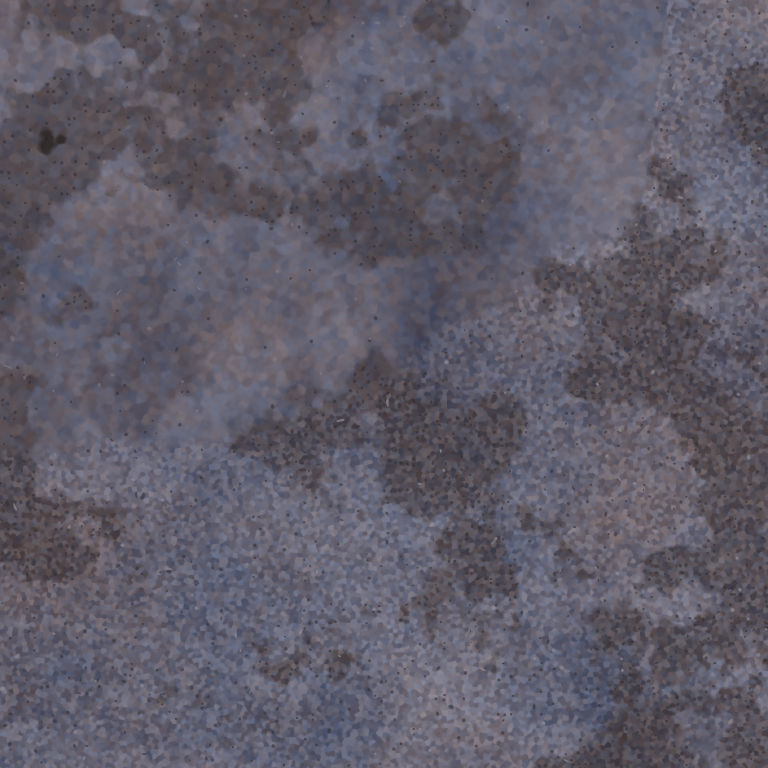
A Shadertoy shader for this texture:

```glsl
const vec3 SLATE = vec3(0.389, 0.377, 0.433);
const vec3 STAIN_BROWN = vec3(0.300, 0.270, 0.290);
const vec3 BLOOM_PALE = vec3(0.465, 0.460, 0.525);
const vec3 PIT_DARK = vec3(0.190, 0.175, 0.190);
const vec3 CHIP_DARK = vec3(0.160, 0.140, 0.130);
const vec3 FLECK_LIGHT = vec3(0.580, 0.560, 0.600);
const vec3 WARM_SHIFT = vec3(1.0, 0.05, -0.9);

const float CLOUD_SCALE = 4.5;
const float STAIN_SCALE = 6.0;
const float GRAIN_SCALE = 175.0;
const float SOFT_GRAIN_SCALE = 95.0;
const float PIT_SCALE = 120.0;
const float FLECK_SCALE = 60.0;
const float CHIP_SCALE = 8.0;

const float CLOUD_TONE = 0.25;
const float CLOUD_WARMTH = 0.10;
const float GRAIN_TONE = 0.15;
const float SOFT_GRAIN_TONE = 0.075;
const float GRAIN_WARMTH = 0.045;

vec4 hash42(vec2 p) {
    vec4 q = fract(p.xyxy * vec4(0.1031, 0.1030, 0.0973, 0.1099));
    q += dot(q, q.wzxy + 33.33);
    return fract((q.xxyz + q.yzzw) * q.zywx);
}

// Smooth cellular noise: x is tone, y is warmth
vec2 cellNoise(vec2 p) {
    vec2 cell = floor(p), local = p - cell, sum = vec2(0.0);
    float total = 0.0;
    for (int j = -1; j <= 1; j++)
    for (int i = -1; i <= 1; i++) {
        vec2 offset = vec2(i, j);
        vec4 rnd = hash42(cell + offset + 71.0);
        vec2 toPoint = offset + rnd.xy - local;
        float weight = exp(-7.0 * dot(toPoint, toPoint));
        sum += weight * rnd.zw;
        total += weight;
    }
    return sum / total;
}

// Rotated octaves of cellular noise
vec2 layered(vec2 p, int octaves, float gain) {
    vec2 sum = vec2(0.0);
    float amp = 1.0, total = 0.0;
    for (int i = 0; i < octaves; i++) {
        sum += amp * cellNoise(p);
        total += amp;
        amp *= gain;
        p = mat2(1.6, 1.2, -1.2, 1.6) * p + 17.3;
    }
    return sum / total;
}

// One soft dot in a random share of the cells
float dots(vec2 p, float share, float radius) {
    vec4 rnd = hash42(floor(p) + 311.0);
    float size = radius * mix(0.5, 1.0, rnd.w);
    float d = length(fract(p) - mix(vec2(0.35), vec2(0.65), rnd.xy));
    return step(rnd.z, share) * (1.0 - smoothstep(0.4 * size, size, d));
}

// Height of the border between the worn film and the bare, grainy ground
float filmEdge(float x) {
    return 0.42 + 0.28 * smoothstep(0.30, 0.85, x) + 0.50 * smoothstep(0.82, 0.91, x);
}

void mainImage(out vec4 fragColor, in vec2 fragCoord) {
    vec2 uv = fragCoord / min(iResolution.x, iResolution.y);

    // Large shapes
    vec2 cloud = layered(uv * CLOUD_SCALE + 3.0, 5, 0.62) - 0.5;
    vec2 patches = layered(uv * STAIN_SCALE + 40.0, 5, 0.62);
    vec2 warp = cellNoise(uv * 38.0) - 0.5;
    float height = uv.y - filmEdge(uv.x) + 0.10 * cloud.y + 0.02 * warp.x;
    float film = smoothstep(-0.018, 0.018, height);

    // Slate body, shaded along the film border
    vec3 color = SLATE + CLOUD_TONE * cloud.x + CLOUD_WARMTH * cloud.y * WARM_SHIFT;
    color -= 0.022 * film * exp(-9.0 * max(height, 0.0));
    color += 0.008 * (1.0 - film);

    // Pale blooms and brown stains, denser on the bare ground
    float bloom = 1.0 - smoothstep(0.32, 0.44, patches.y);
    color = mix(color, BLOOM_PALE, 0.45 * bloom);
    float bias = 0.05 * (1.0 - film) + 0.12 * abs(uv.x - 0.5) - 0.045;
    float stain = smoothstep(0.58, 0.67, patches.x + bias);
    color = mix(color, STAIN_BROWN, 0.72 * stain);

    // Grain: blurred under the film, crisp below it
    vec2 fine = cellNoise(uv * GRAIN_SCALE) - 0.5;
    vec2 soft = cellNoise(uv * SOFT_GRAIN_SCALE + 9.0) - 0.5;
    vec2 grain = mix(fine, 0.3 * fine + soft, film);
    color += grain.x * mix(GRAIN_TONE, SOFT_GRAIN_TONE, film);
    color += grain.y * GRAIN_WARMTH * WARM_SHIFT;

    // Pits, light flecks and a few large chips
    float pitShare = mix(0.07, 0.015, film) + 0.16 * stain;
    float pit = dots(uv * PIT_SCALE + 0.8 * warp, pitShare, 0.42);
    color = mix(color, PIT_DARK, 0.55 * pit);
    float fleck = dots(uv * FLECK_SCALE + warp, 0.035, 0.24);
    color = mix(color, FLECK_LIGHT, mix(0.65, 0.35, film) * fleck);
    vec2 chipPos = uv * CHIP_SCALE + 0.16 * warp + 0.04 * soft;
    color = mix(color, CHIP_DARK, 0.8 * film * dots(chipPos, 0.05, 0.13));

    fragColor = vec4(clamp(color, 0.0, 1.0), 1.0);
}
```
